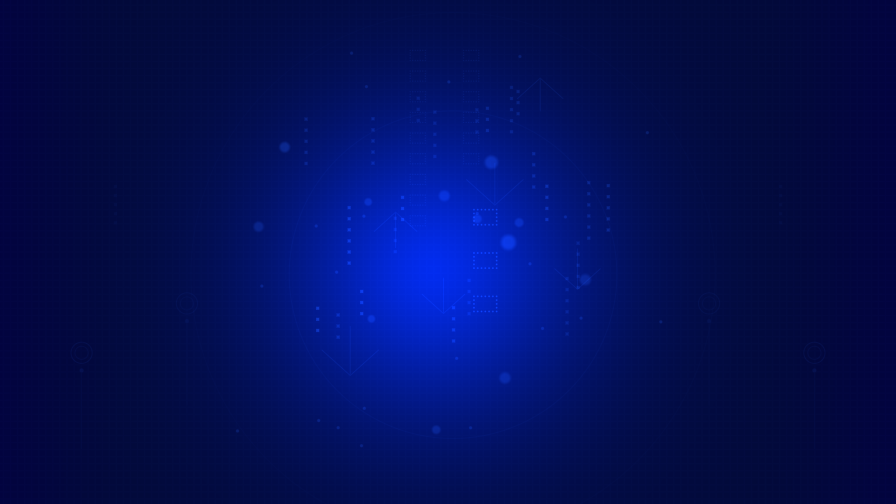
Write a Shadertoy shader that draws this background.

```glsl
const vec2 GLOW_CENTER = vec2(-0.03, -0.035);
const vec3 NIGHT = vec3(0.008, 0.036, 0.222);
const vec3 GLOW = vec3(0.0, 0.135, 0.71);
const vec3 INK = vec3(0.13, 0.32, 0.65);

vec2 hash2(float n) {
    vec3 q = fract(vec3(n) * vec3(0.1031, 0.1030, 0.0973));
    q += dot(q, q.yzx + 33.33);
    return fract((q.xx + q.yz) * q.zy);
}

// Antialiased coverage of a signed distance
float fill(float d, float px) {
    return 1.0 - smoothstep(-px, px, d);
}

float boxDist(vec2 p, vec2 halfSize) {
    vec2 d = abs(p) - halfSize;
    return length(max(d, 0.0)) + min(max(d.x, d.y), 0.0);
}

float segment(vec2 p, vec2 a, vec2 b, float px) {
    vec2 pa = p - a, ba = b - a;
    float h = clamp(dot(pa, ba) / dot(ba, ba), 0.0, 1.0);
    return fill(length(pa - ba * h) - 0.0007, px);
}

float ring(vec2 p, float radius, float px) {
    return fill(abs(length(p) - radius) - 0.0008, px);
}

// Arrow with its tip at the origin; direction -1 points down, +1 up
float arrow(vec2 p, float direction, float shaft, float wing, float px) {
    p = vec2(abs(p.x), -p.y * direction);
    return max(segment(p, vec2(0), vec2(0, shaft), px),
               segment(p, vec2(0), vec2(wing, wing * 0.9), px));
}

// Vertical run of square dots going down from the origin
float dotColumn(vec2 p, float count, float pitch, float halfSize, float px) {
    float row = clamp(round(-p.y / pitch), 0.0, count - 1.0);
    return fill(boxDist(p + vec2(0, row * pitch), vec2(halfSize)), px);
}

// Stack of dotted rectangles, going down from the origin
float dottedFrames(vec2 p, float count, float pitch, float spacing, float px) {
    float row = clamp(round(-p.y / pitch), 0.0, count - 1.0);
    p.y += row * pitch;
    vec2 cell = round(p / spacing);
    vec2 a = abs(cell);
    float inside = step(a.x, 3.0) * step(a.y, 2.0);
    float border = max(step(2.5, a.x), step(1.5, a.y));
    return inside * border * fill(length(p - cell * spacing) - spacing * 0.2, px);
}

float bokeh(vec2 p, float radius) {
    return 1.0 - smoothstep(radius * 0.55, radius * 1.25, length(p));
}

// Ringed marker with a dotted stem
float pin(vec2 p, float stem, float px) {
    float marks = max(ring(p, 0.021, px), 0.7 * ring(p, 0.013, px));
    float line = segment(p, vec2(0, -0.035), vec2(0, -stem), px);
    return max(marks, max(0.35 * line, fill(length(p + vec2(0, 0.035)) - 0.004, px)));
}

void mainImage(out vec4 fragColor, in vec2 fragCoord) {
    float px = 0.8 / iResolution.y;
    vec2 p = (fragCoord - 0.5 * iResolution.xy) / iResolution.y;

    // Dark field and central glow
    float r = length(p - GLOW_CENTER);
    float light = exp(-pow(r / 0.295, 1.6));
    vec3 color = NIGHT + GLOW * light;
    color += vec3(0.0, -0.025, 0.025) * smoothstep(0.6, 0.95, abs(p.x));

    // Fine mesh and large circles
    vec2 mesh = abs(fract(p / 0.014) - 0.5);
    float ink = 0.02 * smoothstep(0.3, 0.5, max(mesh.x, mesh.y));
    ink += 0.05 * ring(p - vec2(0.01, -0.045), 0.325, px);
    ink += 0.025 * ring(p - vec2(0.01, -0.045), 0.52, px);

    // Arrows
    float arrows = arrow(p - vec2(0.093, 0.093), -1.0, 0.083, 0.056, px);
    arrows += arrow(p - vec2(-0.194, -0.245), -1.0, 0.097, 0.056, px);
    arrows += arrow(p - vec2(-0.009, -0.122), -1.0, 0.07, 0.042, px);
    arrows += arrow(p - vec2(0.257, -0.074), -1.0, 0.08, 0.045, px);
    arrows += arrow(p - vec2(0.183, 0.345), 1.0, 0.065, 0.045, px);
    arrows += arrow(p - vec2(-0.104, 0.079), 1.0, 0.07, 0.042, px);
    ink += 0.13 * arrows;

    // Dotted frame stacks
    ink += 0.38 * dottedFrames(p - vec2(0.074, 0.069), 3.0, 0.086, 0.0075, px);
    ink += 0.12 * dottedFrames(p - vec2(-0.06, 0.39), 9.0, 0.041, 0.005, px);
    ink += 0.12 * dottedFrames(p - vec2(0.046, 0.39), 6.0, 0.041, 0.005, px);

    // Scattered dot columns and single specks
    for (int i = 0; i < 22; i++) {
        float n = float(i);
        vec2 h = hash2(n + 3.0), k = hash2(n + 71.0);
        vec2 top = vec2(mix(-0.29, 0.33, (n + h.x) / 22.0), mix(-0.14, 0.35, h.y));
        ink += (0.12 + 0.22 * k.y) * dotColumn(p - top, 3.0 + floor(k.x * 4.0), 0.022, 0.003, px);
        vec2 speck = (hash2(n + 131.0) - 0.5) * vec2(0.85, 0.8);
        ink += 0.2 * fill(length(p - speck) - 0.003, px);
    }

    // Soft discs, the strongest first
    ink += 0.28 * bokeh(p - vec2(0.12, 0.019), 0.016);
    ink += 0.26 * bokeh(p - vec2(0.086, 0.178), 0.014);
    ink += 0.26 * bokeh(p - vec2(-0.324, 0.208), 0.011);
    for (int i = 0; i < 9; i++) {
        float angle = float(i) * 2.4 + 0.5;
        vec2 h = hash2(float(i) + 211.0);
        vec2 spot = vec2(cos(angle), sin(angle)) * mix(0.12, 0.36, h.x) + GLOW_CENTER;
        ink += 0.2 * bokeh(p - spot, 0.008 + 0.004 * h.y);
    }

    // Mirrored side markers
    vec2 m = vec2(abs(p.x), p.y);
    ink += 0.1 * pin(m - vec2(0.727, -0.2), 0.19, px);
    ink += 0.07 * pin(m - vec2(0.518, -0.102), 0.2, px);
    ink += 0.05 * dotColumn(m - vec2(0.66, 0.13), 5.0, 0.018, 0.003, px);

    fragColor = vec4(color + INK * min(ink, 0.5), 1.0);
}
```
